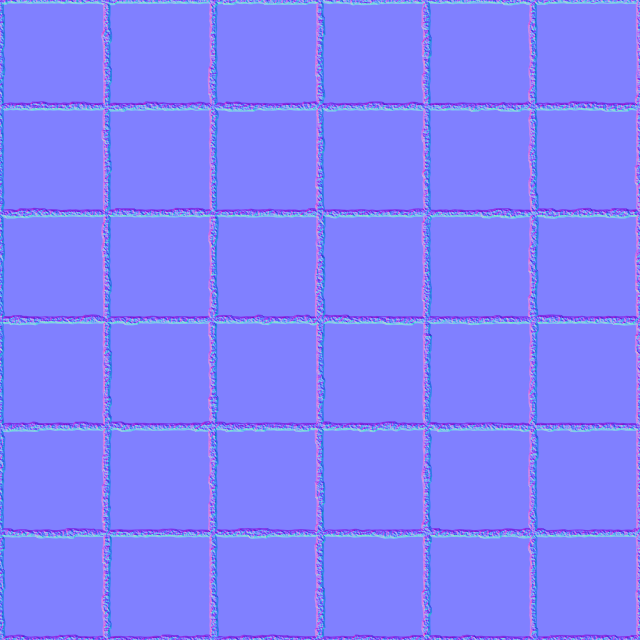
This texture map is drawn by a WebGL 2 fragment shader. Its source:

```glsl
#version 300 es
precision highp float;

#define TILES 6.0         // repeats across and down
#define JOINT 0.015       // half width of the grout, in tiles
#define BEVEL 0.020       // width of the sloped tile edge, in tiles
#define SLOPE 0.76        // steepness of the tile edge
#define CHIP_DEPTH 0.012  // how far worn spots cut into a tile
#define CHIP_RATE 5.0     // worn spots per tile side
#define ROUGH_DEPTH 0.008 // fine waver of the edge
#define ROUGH_RATE 18.0   // fine wavers per tile side
#define GRAIN_RATE 30.0   // grout grains per tile
#define GRAIN_DEPTH 0.013 // height of the grout grains
#define SAMPLE_STEP 0.005 // half step for the slope, in tiles

uniform vec2 u_resolution;
out vec4 fragColor;

// Unit gradient for a lattice point
vec2 latticeGradient(vec2 cell) {
    vec3 h = fract(cell.xyx * vec3(0.1031, 0.1030, 0.0973));
    h += dot(h, h.yzx + 33.33);
    float angle = 6.28318 * fract((h.x + h.y) * h.z);
    return vec2(cos(angle), sin(angle));
}

// Gradient noise that wraps after a whole number of lattice cells
float wrappedNoise(vec2 p, vec2 period) {
    vec2 i = floor(p);
    vec2 f = p - i;
    vec2 lo = mod(i, period);
    vec2 hi = mod(i + 1.0, period);
    vec2 w = f * f * f * (f * (f * 6.0 - 15.0) + 10.0);
    float a = dot(latticeGradient(lo), f);
    float b = dot(latticeGradient(vec2(hi.x, lo.y)), f - vec2(1.0, 0.0));
    float c = dot(latticeGradient(vec2(lo.x, hi.y)), f - vec2(0.0, 1.0));
    float d = dot(latticeGradient(hi), f - 1.0);
    return mix(mix(a, b, w.x), mix(c, d, w.x), w.y);
}

// Distance from the grid line to the worn foot of a tile side
float edgeInset(float along, float row) {
    float lane = row * 2.0 + 0.5;
    float lanes = TILES * 8.0;
    float rough = wrappedNoise(vec2(along * ROUGH_RATE, lane), vec2(ROUGH_RATE * TILES, lanes));
    float wear = wrappedNoise(vec2(along * CHIP_RATE, lane), vec2(CHIP_RATE * TILES, lanes));
    return JOINT + ROUGH_DEPTH * rough + CHIP_DEPTH * smoothstep(0.12, 0.26, wear);
}

// Height of tiles and grout, in tile units
float surfaceHeight(vec2 p) {
    vec2 cell = mod(floor(p), TILES);
    vec2 local = fract(p);
    float edge = 1.0;
    for (int side = 0; side < 2; side++) {
        float s = float(side);
        vec2 gap = mix(local, 1.0 - local, s);
        vec2 row = cell * 2.0 + s + vec2(0.0, TILES * 2.0);
        edge = min(edge, gap.x - edgeInset(p.y, row.x));
        edge = min(edge, gap.y - edgeInset(p.x, row.y));
    }
    float rise = clamp(edge / BEVEL, 0.0, 1.0);

    // Two sizes of grain, fading out up the tile edge
    float grain = wrappedNoise(p * GRAIN_RATE, vec2(GRAIN_RATE * TILES));
    grain += 0.6 * wrappedNoise(p * GRAIN_RATE * 2.0 + 0.5, vec2(GRAIN_RATE * TILES * 2.0));
    float groutMask = 1.0 - smoothstep(0.0, 0.7, rise);
    return rise * BEVEL * SLOPE + GRAIN_DEPTH * grain * groutMask;
}

void main() {
    vec2 p = gl_FragCoord.xy / u_resolution * TILES;

    // Central differences give the smoothed surface normal
    vec2 e = vec2(SAMPLE_STEP, 0.0);
    vec2 slope = vec2(surfaceHeight(p + e.xy) - surfaceHeight(p - e.xy),
                      surfaceHeight(p + e.yx) - surfaceHeight(p - e.yx)) / (2.0 * SAMPLE_STEP);
    vec3 normal = normalize(vec3(-slope, 1.0));
    fragColor = vec4(normal * 0.5 + 0.5, 1.0);
}
```
